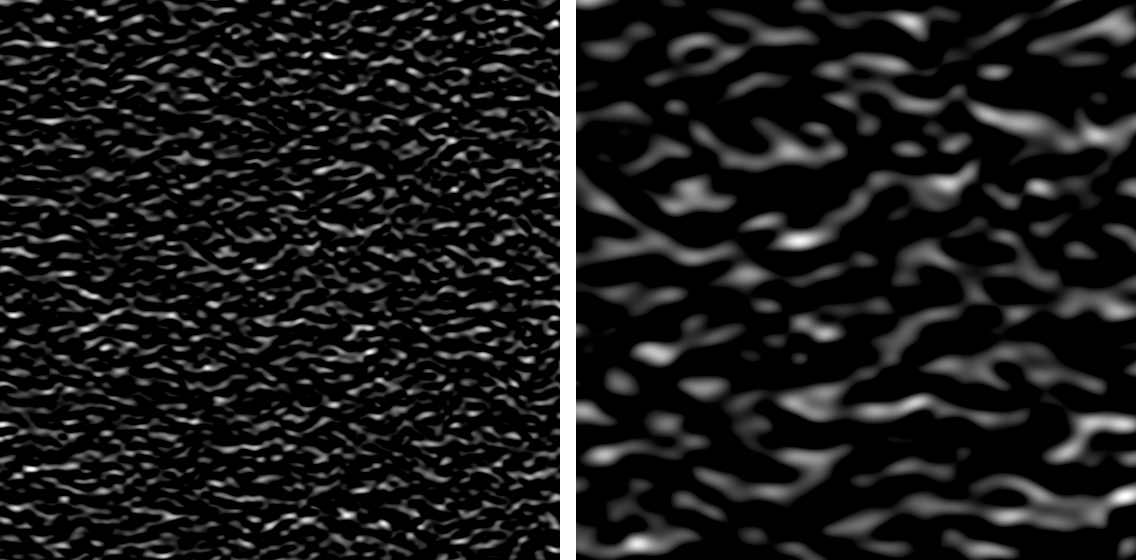
Left, the full canvas; right, a detail of the centre.
A Shadertoy shader for this texture:

```glsl
// Wavy, broken grey ripples on black: sparse Gabor noise with a clipped dark half.
#define CELLS 32.0        // noise cells across the canvas
#define WAVES_PER_CELL 10 // wavelets scattered in each cell
#define ENVELOPE 0.36     // wavelet radius in cells
#define FREQ_LOW 0.72     // ripple frequency range, in cycles per cell
#define FREQ_HIGH 1.75
#define SPREAD_LEFT 0.72  // largest tilt in radians at the left edge
#define SPREAD_RIGHT 1.15 // and at the right edge
#define GAIN 0.275        // brightness per standard deviation
#define CUTOFF 0.11       // level, in deviations, below which all is black

const float TAU = 6.2831853;

// Integer hash giving three independent values in 0..1
vec3 hash3(uvec3 v) {
    v = v * 1664525u + 1013904223u;
    v.x += v.y * v.z; v.y += v.z * v.x; v.z += v.x * v.y;
    v ^= v >> 16u;
    v.x += v.y * v.z; v.y += v.z * v.x; v.z += v.x * v.y;
    return vec3(v >> 8u) / 16777216.0;
}

// One wavelet: a tilted cosine ripple under a round Gaussian envelope
float wavelet(vec2 offset, float tilt, float freq, float phase) {
    float r2 = dot(offset, offset) / (ENVELOPE * ENVELOPE);
    vec2 across = vec2(sin(tilt), cos(tilt));
    return exp(-0.5 * r2) * cos(TAU * (freq * dot(offset, across) + phase));
}

// Sum of the scattered wavelets, scaled to unit variance
float rippleNoise(vec2 p) {
    vec2 home = floor(p);
    float sum = 0.0;
    for (int j = -1; j <= 1; j++)
    for (int i = -1; i <= 1; i++) {
        vec2 cell = home + vec2(i, j);
        uvec2 id = uvec2(ivec2(cell) + 64);
        float spread = mix(SPREAD_LEFT, SPREAD_RIGHT, clamp(cell.x / CELLS, 0.0, 1.0));
        for (int k = 0; k < WAVES_PER_CELL; k++) {
            vec3 place = hash3(uvec3(id, uint(2 * k)));
            vec3 shape = hash3(uvec3(id, uint(2 * k + 1)));
            float tilt = (shape.x + shape.y - 1.0) * spread;
            float freq = mix(FREQ_LOW, FREQ_HIGH, shape.z * shape.z);
            sum += wavelet(p - cell - place.xy, tilt, freq, place.z);
        }
    }
    float variance = 0.25 * TAU * float(WAVES_PER_CELL) * ENVELOPE * ENVELOPE;
    return sum / sqrt(variance);
}

void mainImage(out vec4 fragColor, in vec2 fragCoord) {
    vec2 uv = fragCoord / iResolution.y;
    float level = rippleNoise(uv * CELLS);

    // Clip the troughs to black and keep the crests as soft grey
    float grey = GAIN * max(level - CUTOFF, 0.0);
    grey *= smoothstep(0.0, 0.07, grey);
    fragColor = vec4(vec3(min(grey, 1.0)), 1.0);
}
```
